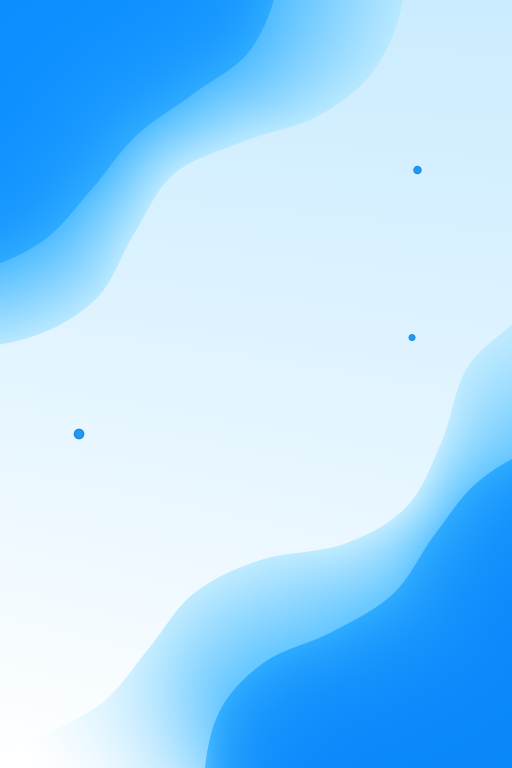
This background is drawn by a Shadertoy shader. Its source:

```glsl
// Pale blue sky gradient with layered glowing waves in two corners and three dots.
#define KNOTS 11
#define KNOT_STEP 0.1302
#define UPPER_START -0.651
#define LOWER_START -1.0417
#define GLOW_FALLOFF 11.0
#define SKY vec3(0.795, 0.925, 1.0)
#define UPPER_DEEP vec3(0.045, 0.555, 1.0)
#define LOWER_DEEP vec3(0.035, 0.53, 0.985)
#define RIM_BLUE vec3(0.18, 0.67, 1.0)
#define BAND_BLUE vec3(0.32, 0.74, 1.0)
#define BAND_PALE vec3(0.72, 0.91, 1.0)
#define DOT_BLUE vec3(0.12, 0.60, 0.96)

// Offsets of each wave from its corner diagonal, at even steps along it.
const float UPPER_OUTER[KNOTS] = float[KNOTS](
    0.260, 0.391, 0.483, 0.514, 0.479, 0.453, 0.500, 0.564, 0.579, 0.527, 0.404);
const float UPPER_INNER[KNOTS] = float[KNOTS](
    0.0, 0.195, 0.316, 0.369, 0.366, 0.354, 0.374, 0.391, 0.336, 0.221, 0.065);
const float LOWER_OUTER[KNOTS] = float[KNOTS](
    0.951, 1.009, 1.048, 1.038, 1.025, 1.068, 1.156, 1.189, 1.150, 1.087, 1.090);
const float LOWER_INNER[KNOTS] = float[KNOTS](
    1.628, 1.458, 1.309, 1.216, 1.206, 1.255, 1.285, 1.262, 1.250, 1.289, 1.380);

// Smooth curve through the knots (Catmull-Rom).
float wave(float along, float start, float knots[KNOTS]) {
    float t = clamp((along - start) / KNOT_STEP, 0.0, float(KNOTS) - 1.001);
    int i = int(t);
    float f = t - float(i);
    float a = knots[max(i - 1, 0)];
    float b = knots[i];
    float c = knots[i + 1];
    float d = knots[min(i + 2, KNOTS - 1)];
    return b + 0.5 * f * (c - a + f * (2.0 * a - 5.0 * b + 4.0 * c - d
             + f * (3.0 * (b - c) + d - a)));
}

// Antialiased coverage: one where depth is positive.
float cover(float depth, float pixel) {
    return smoothstep(-pixel, pixel, depth);
}

// Deep colour that brightens towards the rim of a wave.
vec3 glow(vec3 deep, vec3 rim, float depth) {
    return mix(deep, rim, exp(-GLOW_FALLOFF * max(depth, 0.0)));
}

void mainImage(out vec4 fragColor, in vec2 fragCoord) {
    float pixel = 1.0 / iResolution.y;
    vec2 p = fragCoord * pixel;
    vec2 uv = fragCoord / iResolution.xy;

    // Diagonal axes, measured from the upper left corner.
    float along = p.x + p.y - 1.0;
    float across = p.x - p.y + 1.0;

    // Sky, fading to white at the lower left.
    float whiteness = (1.0 - uv.y) * (1.0 - 0.2 * uv.x);
    vec3 color = mix(SKY, vec3(1.0), whiteness);

    // Upper left waves.
    float outer = wave(along, UPPER_START, UPPER_OUTER);
    float inner = wave(along, UPPER_START, UPPER_INNER);
    float ratio = clamp((across - inner) / (outer - inner), 0.0, 1.0);
    vec3 band = mix(BAND_BLUE, BAND_PALE, ratio);
    color = mix(color, band, cover(outer - across, pixel));
    float depth = inner - across;
    color = mix(color, glow(UPPER_DEEP, RIM_BLUE, depth), cover(depth, pixel));

    // Lower right waves; the band dissolves into the white corner.
    outer = wave(along, LOWER_START, LOWER_OUTER);
    inner = wave(along, LOWER_START, LOWER_INNER);
    ratio = clamp((across - outer) / (inner - outer), 0.0, 1.0);
    float fade = 1.0 - smoothstep(0.02, 0.42, p.x + p.y);
    band = mix(BAND_PALE + vec3(0.03, 0.01, 0.0), BAND_BLUE + vec3(0.08, 0.04, 0.0), ratio);
    band = mix(band, vec3(1.0), fade);
    color = mix(color, band, cover(across - outer, pixel));
    depth = across - inner;
    vec3 rim = mix(RIM_BLUE, BAND_BLUE, fade * 2.5);
    color = mix(color, glow(LOWER_DEEP, rim, depth), cover(depth, pixel));

    // Dots (centre and radius) with a slightly darker rim.
    vec3 dots[3] = vec3[3](vec3(0.5436, 0.7786, 0.0054),
                           vec3(0.5365, 0.5605, 0.0045),
                           vec3(0.1029, 0.4349, 0.0069));
    for (int i = 0; i < 3; i++) {
        float r = length(p - dots[i].xy);
        float shade = 1.0 - 0.15 * smoothstep(0.6, 1.0, r / dots[i].z);
        color = mix(color, DOT_BLUE * shade, cover(dots[i].z - r, 0.7 * pixel));
    }

    fragColor = vec4(color, 1.0);
}
```
